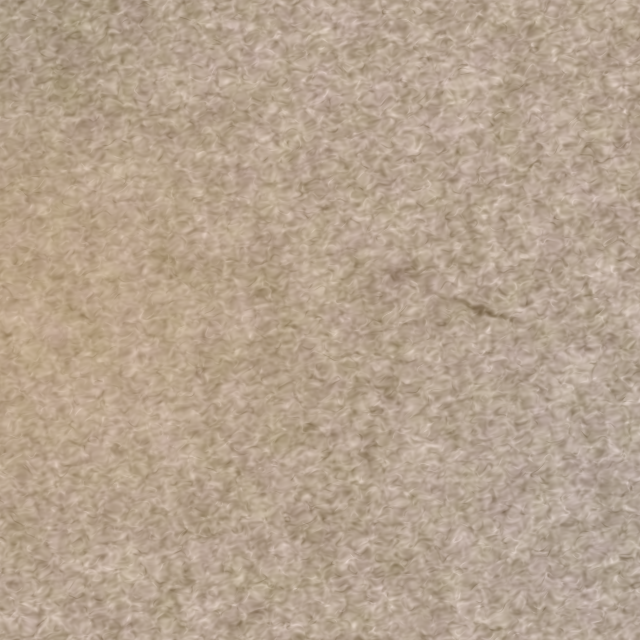
A WebGL 1 fragment shader for this texture:

```glsl
precision highp float;
// Soft beige felted carpet: short ragged fibres over blotchy wool.
// Stacked gradient noise makes the grain; broad fields tint it from
// warm tan at the left to cool pinkish grey, with one faint crease.
uniform vec2 u_resolution;

vec2 hash22(vec2 p) {
  vec3 q = fract(vec3(p.xyx) * vec3(0.1031, 0.1030, 0.0973));
  q += dot(q, q.yzx + 33.33);
  return fract((q.xx + q.yz) * q.zy);
}

float cornerSlope(vec2 cell, vec2 offset, vec2 f) {
  return dot(hash22(cell + offset) * 2.0 - 1.0, f - offset);
}

// Gradient noise, roughly -1 to 1
float noise(vec2 p) {
  vec2 i = floor(p), f = p - i;
  vec2 u = f * f * f * (f * (f * 6.0 - 15.0) + 10.0);
  float low = mix(cornerSlope(i, vec2(0, 0), f), cornerSlope(i, vec2(1, 0), f), u.x);
  float high = mix(cornerSlope(i, vec2(0, 1), f), cornerSlope(i, vec2(1, 1), f), u.x);
  return 1.6 * mix(low, high, u.y);
}

float blotches(vec2 p) {
  return noise(p) + 0.6 * noise(p * 2.1 + 17.3) + 0.35 * noise(p * 4.3 + 41.7);
}

// Short curved strands along the zero lines of a noise field
float strands(vec2 p) {
  float line = 1.0 - smoothstep(0.0, 0.3, abs(noise(p)));
  return line * smoothstep(0.0, 0.5, noise(p * 0.9 + 73.1));
}

float blob(vec2 p, vec2 centre, vec2 radius) {
  vec2 d = (p - centre) / radius;
  return exp(-dot(d, d));
}

// Distance to the segment from a to b
float segment(vec2 p, vec2 a, vec2 b) {
  vec2 d = b - a;
  return length(p - a - d * clamp(dot(p - a, d) / dot(d, d), 0.0, 1.0));
}

void main() {
  vec2 uv = gl_FragCoord.xy / u_resolution;

  // Ruffle the coordinates and flatten the grain along a slight slope
  vec2 ruffle = vec2(noise(uv * 45.0 + 5.0), noise(uv * 45.0 + 57.0));
  vec2 grain = mat2(0.97, -0.24, 0.24, 0.97) * uv * vec2(0.85, 1.15) + 0.005 * ruffle;

  // Broad colour regions
  float drift = blotches(uv * 3.0 + 9.0);
  float warm = blob(uv, vec2(0.0, 0.52), vec2(0.5, 0.34));
  float cool = blob(uv, vec2(1.0, 0.2), vec2(0.3, 0.3));
  float olive = blob(uv, vec2(0.0, 0.95), vec2(0.24, 0.18));
  float calm = mix(1.0, 0.62, warm);

  // Wool tone, from large clumps to single fibres
  float tone = 0.34 * blotches(uv * 13.0 + 3.0);
  tone += 0.42 * noise(grain * 44.0);
  tone += 0.62 * noise(grain * 82.0 + 21.0);
  tone += 0.5 * noise(grain * 135.0 + 63.0);
  tone += 0.42 * strands(grain * 74.0 + 30.0);
  tone -= 0.5 * strands(grain * 66.0 + 90.0);
  tone *= calm;

  // Crease with a wandering line and a darker middle
  vec2 bent = uv + 0.006 * ruffle;
  float crease = 1.0 - smoothstep(0.001, 0.008, segment(bent, vec2(0.53, 0.6), vec2(0.82, 0.49)));
  tone -= crease * (0.25 + 0.75 * blob(uv, vec2(0.75, 0.518), vec2(0.05, 0.03)));
  tone -= 0.6 * blob(bent, vec2(0.64, 0.575), vec2(0.035, 0.016));
  tone -= 0.5 * blob(bent, vec2(0.6, 0.39), vec2(0.03, 0.02));

  vec3 wool = vec3(0.713, 0.642, 0.574);
  wool += warm * vec3(0.014, -0.006, -0.046);
  wool += cool * vec3(-0.005, 0.008, 0.028);
  wool -= olive * vec3(0.05, 0.04, 0.045);
  wool += drift * vec3(0.014, 0.013, 0.018);

  // Shadows go olive, lights go pinkish grey, with loose stains of both
  vec3 color = wool + tone * vec3(0.145, 0.15, 0.17);
  float stain = blotches(uv * 17.0 + 81.0);
  color += stain * vec3(0.006, -0.002, 0.02);
  gl_FragColor = vec4(clamp(color, 0.0, 1.0), 1.0);
}
```
